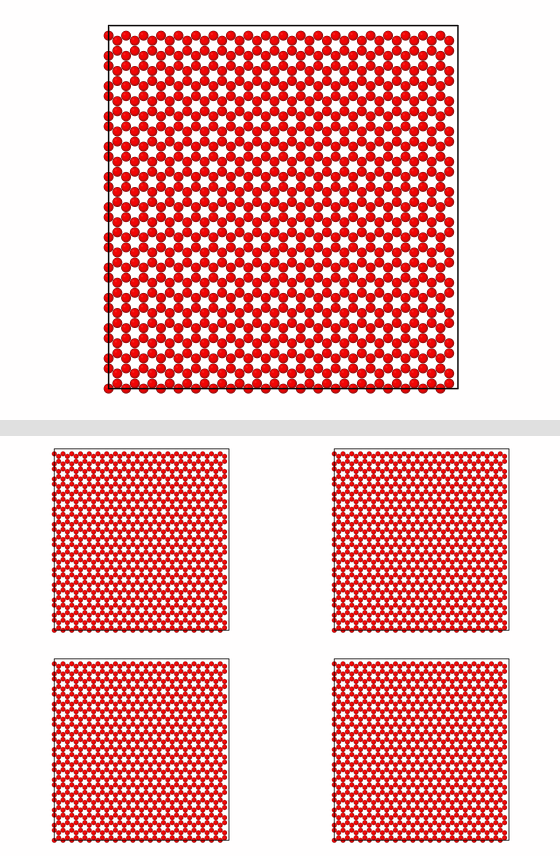
Top: one tile. Bottom: repeated 2 by 2.
Reproduce this pattern procedurally as a WebGL 2 fragment shader.

```glsl
#version 300 es
precision highp float;
// Honeycomb lattice of glossy red balls, 20 by 12 cells, in a thin black frame on white.

uniform vec2 u_resolution;
out vec4 fragColor;

const float BOND = 0.02401;                    // neighbour distance, in canvas heights
const vec2 CELL = vec2(1.7320508, 3.0);        // repeat size, in bonds
const vec2 COUNT = vec2(20.0, 12.0);           // repeats across and down
const vec2 FRAME_CENTER = vec2(0.0078, 0.0069);
const float BALL_RADIUS = 0.49;
const float FRAME_WIDTH = 0.145;

const vec3 PAPER = vec3(1.0, 0.995, 0.995);
const vec3 RED = vec3(0.94, 0.02, 0.02);
const vec3 SHADE = vec3(0.73, 0.04, 0.04);
const vec3 RIM = vec3(0.47, 0.04, 0.04);
const vec3 GLINT = vec3(1.0, 0.30, 0.28);
const vec3 INK = vec3(0.03, 0.02, 0.02);

// Offset from the closest ball of one sublattice, limited to the finite grid
vec2 nearestOffset(vec2 p, vec2 site) {
  vec2 index = clamp(round((p - site) / CELL), vec2(0.0), COUNT - 1.0);
  return p - site - index * CELL;
}

// Ball lit from the upper left; d is the offset from its center
vec3 ballColor(vec2 d, float radius) {
  vec2 n = d / radius;
  float lit = length(n - vec2(-0.12, 0.12));
  vec3 color = mix(RED, SHADE, smoothstep(0.62, 0.90, lit));
  color = mix(color, RIM, smoothstep(0.82, 1.0, length(n)));
  float glint = 1.0 - smoothstep(0.0, 0.38, length(n - vec2(-0.32, 0.34)));
  return mix(color, GLINT, 0.45 * glint);
}

// Signed distance to an axis-aligned box
float boxDistance(vec2 p, vec2 halfSize) {
  vec2 q = abs(p) - halfSize;
  return length(max(q, 0.0)) + min(max(q.x, q.y), 0.0);
}

// Antialiased coverage of a signed distance
float coverage(float dist, float pixel) {
  return clamp(0.5 - dist / pixel, 0.0, 1.0);
}

void main() {
  // Lattice coordinates, in bonds from the lower left of the frame
  float scale = min(u_resolution.x * 0.75, u_resolution.y);
  vec2 canvas = (gl_FragCoord.xy - 0.5 * u_resolution) / scale;
  vec2 halfFrame = 0.5 * CELL * COUNT;
  vec2 p = (canvas - FRAME_CENTER) / BOND + halfFrame;
  float pixel = 1.0 / (scale * BOND);

  // Four balls per cell: an outer pair on the edge, an inner pair half a cell over
  vec3 color = PAPER;
  for (int i = 0; i < 4; i++) {
    float column = float(i / 2);
    float upper = float(i % 2);
    vec2 site = vec2(0.5 * CELL.x * column, 0.5 * column + upper * (2.0 - column));
    vec2 d = nearestOffset(p, site);
    color = mix(color, ballColor(d, BALL_RADIUS), coverage(length(d) - BALL_RADIUS, pixel));
  }

  // Frame drawn over the balls
  float edge = abs(boxDistance(p - halfFrame, halfFrame)) - 0.5 * FRAME_WIDTH;
  color = mix(color, INK, coverage(edge, pixel));

  fragColor = vec4(color, 1.0);
}
```
